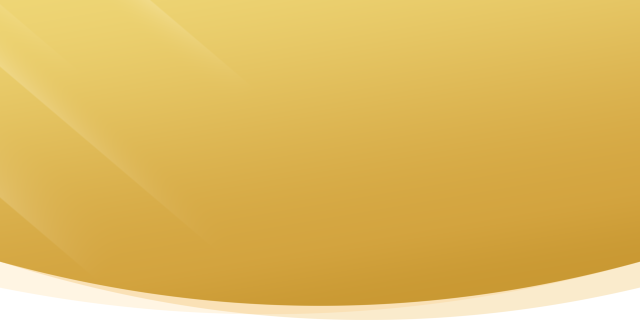
A Shadertoy shader for this background:

```glsl
const vec3 PAPER = vec3(1.0);
const vec3 CREAM_TINT = vec3(1.0, 0.96, 0.89);
const vec3 SAND_TINT = vec3(0.98, 0.92, 0.80);
const vec3 PALE_GOLD = vec3(0.937, 0.843, 0.465);
const vec3 DEEP_GOLD = vec3(0.825, 0.638, 0.242);
const vec3 DARK_GOLD = vec3(0.79, 0.60, 0.20);
const vec3 SHEEN = vec3(1.0, 0.96, 0.84);

// Coverage above an upward-opening bowl; bend is its curvature.
float aboveBowl(vec2 p, vec2 lowest, float bend, float pixel) {
    float dx = p.x - lowest.x;
    float slope = 2.0 * bend * dx;
    float d = (p.y - lowest.y - bend * dx * dx) / sqrt(1.0 + slope * slope);
    return smoothstep(-0.7 * pixel, 0.7 * pixel, d);
}

// Three-stop gradient, falling slightly towards the right.
vec3 goldGradient(vec2 p) {
    float depth = 1.0 - p.y + 0.17 * p.x;
    vec3 gold = mix(PALE_GOLD, DEEP_GOLD, smoothstep(-0.12, 1.05, depth));
    return mix(gold, DARK_GOLD, smoothstep(0.92, 1.16, depth));
}

// Diagonal ray: crisp on one edge, soft on the side given by the sign.
float lightRay(vec2 p, vec2 start, float side, vec2 size, float pixel) {
    vec2 along = normalize(vec2(1.0, -0.85));
    vec2 offset = p - start;
    float across = side * dot(offset, vec2(-along.y, along.x));
    float crisp = smoothstep(-pixel, pixel, across);
    float soft = 1.0 - clamp(across / size.y, 0.0, 1.0);
    float fade = 1.0 - clamp(dot(offset, along) / size.x, 0.0, 1.0);
    return crisp * soft * soft * fade;
}

void mainImage(out vec4 fragColor, in vec2 fragCoord) {
    vec2 p = fragCoord / iResolution.xy * vec2(2.0, 1.0);
    float pixel = 1.0 / iResolution.y;

    // Translucent bands along the bottom
    vec3 color = PAPER;
    color *= mix(vec3(1.0), CREAM_TINT, aboveBowl(p, vec2(0.832, 0.018), 0.120, pixel));
    color *= mix(vec3(1.0), SAND_TINT, aboveBowl(p, vec2(1.146, 0.0), 0.139, pixel));

    // Gold panel with fading rays
    vec3 gold = goldGradient(p);
    float rays = 0.24 * lightRay(p, vec2(0.469, 1.0), -1.0, vec2(0.43, 0.10), pixel);
    rays += 0.26 * lightRay(p, vec2(0.0, 0.792), 1.0, vec2(0.90, 0.10), pixel);
    rays += 0.20 * lightRay(p, vec2(0.0, 0.383), 1.0, vec2(0.40, 0.20), pixel);
    rays += 0.12 * lightRay(p, vec2(0.0, 0.987), -1.0, vec2(0.34, 0.08), pixel);
    gold = mix(gold, SHEEN, rays);

    color = mix(color, gold, aboveBowl(p, vec2(1.0, 0.0443), 0.138, pixel));
    fragColor = vec4(color, 1.0);
}
```
